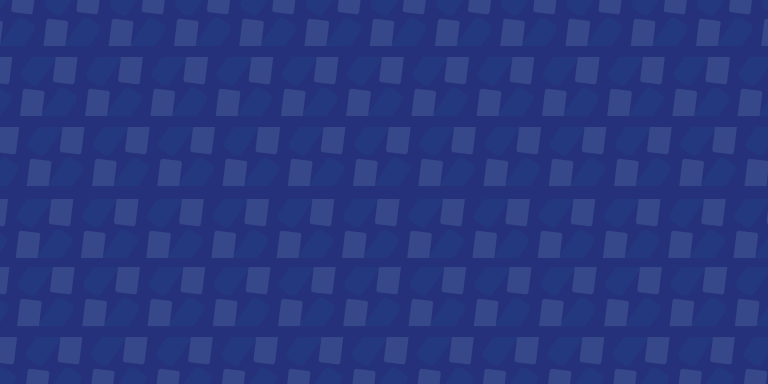
Give the GLSL for this pattern, as a Shadertoy shader.

```glsl
#define REPEATS_ACROSS 11.77
#define BAND_PITCH 1.073
#define BAND_HEIGHT 0.904
#define FIRST_BAND_RISE 0.199
#define BAND_MARGIN 0.08
#define TILE_SIZE vec2(0.166, 0.404)
#define TILE_AXIS vec2(0.12, 0.993)
#define BLADE_SIZE vec2(0.161, 0.46)
#define BLADE_AXIS vec2(0.57, 0.822)
#define GROUND_COLOR vec3(0.150, 0.193, 0.483)
#define BLADE_COLOR vec3(0.139, 0.218, 0.497)
#define TILE_COLOR vec3(0.217, 0.281, 0.540)

// Sideways shift and extra drop of successive bands, in repeats
const vec2 BAND_SHIFT[6] = vec2[6](
    vec2(0.858, 0.0), vec2(0.497, 0.0), vec2(0.602, 0.0),
    vec2(0.432, 0.03), vec2(0.453, 0.0), vec2(0.570, 0.0));

// Rounded bar leaning along a unit axis, cut flat at the baseline
float leaningBar(vec2 p, float baseX, vec2 axis, vec2 size, float radius) {
    p.x -= baseX;
    vec2 local = vec2(dot(p, vec2(axis.y, -axis.x)), dot(p, axis));
    vec2 edge = abs(local) - size + radius;
    float bar = length(max(edge, 0.0)) + min(max(edge.x, edge.y), 0.0) - radius;
    return max(bar, -p.y);
}

float coverage(float dist, float pixel) {
    return clamp(0.5 - dist / pixel, 0.0, 1.0);
}

void mainImage(out vec4 fragColor, in vec2 fragCoord) {
    // One unit is one horizontal repeat; depth runs down from the top
    float pixel = REPEATS_ACROSS / iResolution.x;
    float depth = (iResolution.y - fragCoord.y) * pixel;

    // Band lookup
    float band = floor((depth + FIRST_BAND_RISE + BAND_MARGIN) / BAND_PITCH);
    vec2 shift = BAND_SHIFT[int(mod(band, 6.0))];
    float bandBottom = band * BAND_PITCH - FIRST_BAND_RISE + BAND_HEIGHT + shift.y;
    vec2 p = vec2(fragCoord.x * pixel - shift.x, bandBottom - depth);

    // The upper row is the lower row turned by half a circle
    if (p.y > 0.5 * BAND_HEIGHT) p = vec2(0.5, BAND_HEIGHT) - p;
    p.x = fract(p.x + 0.25) - 0.25;

    // Faint slanted blade beneath a pale tile
    float blade = leaningBar(p, 0.314, BLADE_AXIS, BLADE_SIZE, 0.085);
    float tile = leaningBar(p, -0.024, TILE_AXIS, TILE_SIZE, 0.038);
    vec3 color = mix(GROUND_COLOR, BLADE_COLOR, coverage(blade, pixel));
    color = mix(color, TILE_COLOR, coverage(tile, pixel));
    fragColor = vec4(color, 1.0);
}
```
